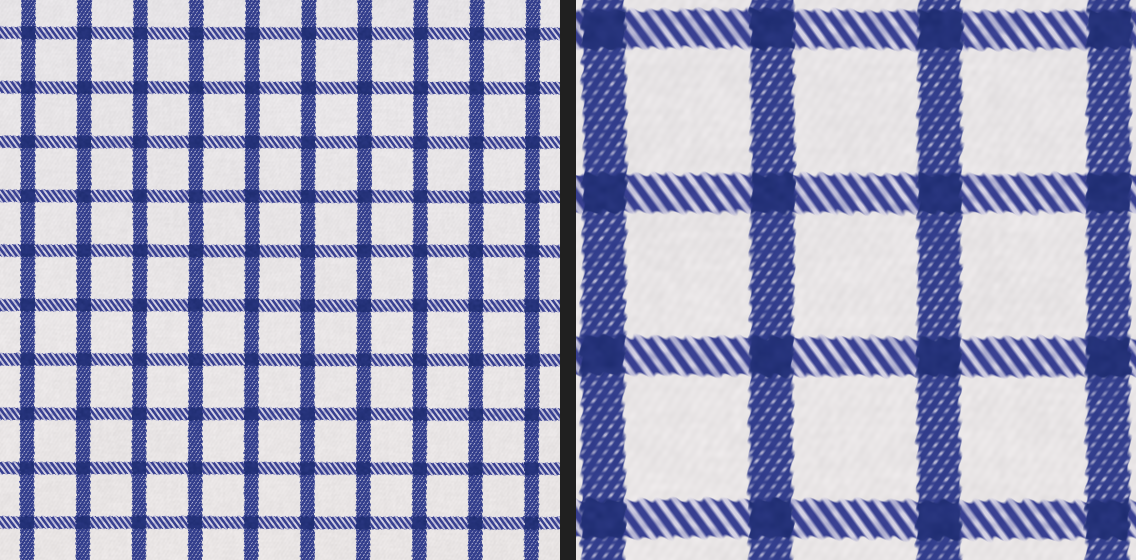
Left, the full canvas; right, a detail of the centre.
Reproduce this texture procedurally as a three.js fragment shader.

```glsl
// Woven cotton check: blue twill stripes crossing on a white ground, ten by ten.
varying vec2 vUv;

const vec2 PITCH = vec2(0.1001, 0.0971);       // spacing of the stripes
const vec2 FIRST = vec2(0.0482, 0.0671);       // centre of the first stripes
const vec2 HALF_WIDTH = vec2(0.0127, 0.0114);
const float EDGE = 0.0011;                     // edge softness

const vec3 WHITE = vec3(0.905, 0.895, 0.905);
const vec3 BLUE = vec3(0.195, 0.24, 0.55);
const vec3 NAVY = vec3(0.125, 0.18, 0.45);
const vec3 PALE_THREAD = vec3(0.83, 0.82, 0.89);

float hash(vec2 p) {
  vec3 q = fract(vec3(p.xyx) * 0.1031);
  q += dot(q, q.yzx + 33.33);
  return fract((q.x + q.y) * q.z);
}

float noise(vec2 p) {
  vec2 i = floor(p);
  vec2 f = fract(p);
  f = f * f * (3.0 - 2.0 * f);
  float low = mix(hash(i), hash(i + vec2(1.0, 0.0)), f.x);
  float high = mix(hash(i + vec2(0.0, 1.0)), hash(i + 1.0), f.x);
  return mix(low, high, f.y);
}

float wave(float phase) {
  return cos(6.2831853 * phase);
}

// Soft repeating line, one per unit of phase; duty is its share of the period
float ridge(float phase, float duty, float softness) {
  float d = 2.0 * abs(fract(phase) - 0.5);
  return 1.0 - smoothstep(duty - softness, duty + softness, d);
}

// Coverage of stripes repeated along one axis
float stripes(float x, float first, float pitch, float halfWidth) {
  float d = abs(fract((x - first) / pitch + 0.5) - 0.5) * pitch;
  return 1.0 - smoothstep(halfWidth - EDGE, halfWidth + EDGE, d);
}

// White ground with faint twill, uneven threads and a slow change of tone
vec3 ground(vec2 uv) {
  float twill = wave(150.0 * uv.x - 98.0 * uv.y);
  float threads = noise(uv * vec2(240.0, 45.0)) + noise(uv * vec2(60.0, 260.0)) - 1.0;
  float cloud = noise(uv * 5.0) - 0.5;
  vec3 warmth = vec3(0.006, 0.0, -0.012) * (1.0 - uv.y);
  return WHITE + warmth + 0.006 * twill + 0.016 * threads + 0.012 * cloud;
}

// Upright stripe: rows of small pale dots rising to the right
vec3 warpColour(vec2 uv, float phase) {
  float dots = 0.55 + 0.45 * wave(196.0 * uv.y);
  float uneven = 0.55 + 0.6 * noise(uv * vec2(170.0, 110.0));
  float pale = ridge(phase, 0.32, 0.28) * dots * uneven;
  return mix(BLUE, PALE_THREAD, 0.8 * clamp(pale, 0.0, 1.0));
}

// Level stripe: long pale dashes falling to the right
vec3 weftColour(vec2 uv, float phase) {
  float uneven = 0.72 + 0.4 * noise(uv * vec2(130.0, 200.0));
  float pale = ridge(phase, 0.43, 0.28) * uneven;
  return mix(BLUE + vec3(0.025, 0.01, 0.02), PALE_THREAD, clamp(pale, 0.0, 1.0));
}

void main() {
  // Slight skew and wander of the cloth
  vec2 wander = vec2(noise(vUv * 9.0), noise(vUv.yx * 9.0 + 7.0)) - 0.5;
  vec2 cloth = vUv + vec2(-0.0026 * vUv.y, 0.0015 * vUv.x) + 0.0012 * wander;

  // Twill phases also scallop the stripe edges
  float warpPhase = 150.0 * cloth.x - 98.0 * cloth.y;
  float weftPhase = 100.0 * cloth.x + 74.0 * cloth.y;
  float fray = 0.0016 * (noise(cloth * 230.0) - 0.5);
  float warpHalf = HALF_WIDTH.x - 0.0008 * wave(warpPhase) + fray;
  float weftHalf = HALF_WIDTH.y - 0.0010 * wave(weftPhase) + fray;
  float warp = stripes(cloth.x, FIRST.x, PITCH.x, warpHalf);
  float weft = stripes(cloth.y, FIRST.y, PITCH.y, weftHalf);

  // Dark crossings with a trace of the weave
  float speck = noise(cloth * vec2(170.0, 200.0));
  vec3 crossing = mix(NAVY, BLUE, 0.45 * speck);

  vec3 colour = ground(vUv);
  colour = mix(colour, weftColour(cloth, weftPhase), weft);
  colour = mix(colour, warpColour(cloth, warpPhase), warp);
  colour = mix(colour, crossing, warp * weft);

  // Fine grain of the yarn
  colour += 0.018 * (noise(vUv * 300.0) - 0.5);
  gl_FragColor = vec4(colour, 1.0);
}
```
